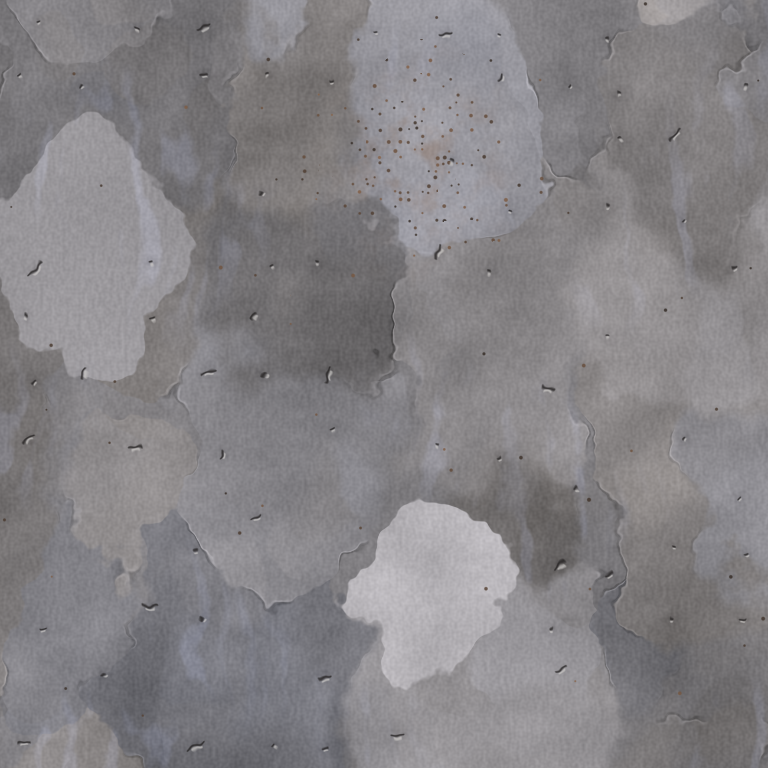
This texture is drawn by a WebGL 1 fragment shader. Its source:

```glsl
precision highp float;
// Weathered grey sheet metal: ragged flaking patches, vertical streaks, dents, pits and rust flecks.
uniform vec2 u_resolution;

const float BASE_TONE = 0.488;
const vec3 TINT = vec3(1.0, 0.984, 1.008);
const vec3 WARM_SHIFT = vec3(0.016, 0.002, -0.024);
const vec3 STREAK_COLOR = vec3(0.050, 0.056, 0.078);
const vec3 PIT_COLOR = vec3(0.15, 0.14, 0.14);
const vec3 GLINT_COLOR = vec3(0.80, 0.79, 0.78);
const vec3 RUST_DARK = vec3(0.20, 0.17, 0.15);
const vec3 RUST_LIGHT = vec3(0.53, 0.39, 0.29);
const vec2 RUST_CENTER = vec2(0.54, 0.79);
const float RUST_SPREAD = 0.008;
const float PIT_GRID = 13.0;
const float FLECK_GRID = 110.0;
// Exposed metal: centre, radius, tone
const vec4 BARE_PATCH = vec4(0.56, 0.23, 0.100, 0.71);
const vec4 PALE_PATCH = vec4(0.12, 0.66, 0.125, 0.615);
const vec2 PATCH_STRETCH = vec2(1.15, 0.85);

vec2 hash2(vec2 p) {
  vec3 q = fract(p.xyx * vec3(0.1031, 0.1030, 0.0973));
  q += dot(q, q.yzx + 33.33);
  return fract((q.xx + q.yz) * q.zy);
}

float corner(vec2 cell, vec2 offset) {
  float angle = 6.2832 * hash2(cell).x;
  return dot(vec2(cos(angle), sin(angle)), offset);
}

float gradientNoise(vec2 p) {
  vec2 i = floor(p), f = fract(p), e = vec2(1.0, 0.0);
  vec2 u = f * f * f * (f * (f * 6.0 - 15.0) + 10.0);
  return mix(mix(corner(i, f), corner(i + e, f - e), u.x),
             mix(corner(i + e.yx, f - e.yx), corner(i + 1.0, f - 1.0), u.x), u.y);
}

float fbm(vec2 p) {
  float sum = 0.0, amp = 0.5;
  for (int k = 0; k < 5; k++) {
    sum += amp * gradientNoise(p);
    p = p * 2.03 + 17.3;
    amp *= 0.5;
  }
  return sum;
}

float inside(float d, float soft) { return 1.0 - smoothstep(-soft, soft, d); }
float band(float d, float width) { return exp(-d * d / (width * width)); }

// Overlapping blobs on a jittered grid; returns tone, warmth and edge lip
vec3 patches(vec2 p, vec2 warped, float grid, float soft, float seed) {
  vec3 result = vec3(0.0);
  vec2 cell = floor(p * grid);
  for (int j = -1; j <= 1; j++) {
    for (int i = -1; i <= 1; i++) {
      vec2 id = cell + vec2(float(i), float(j));
      vec2 place = hash2(id + seed), look = hash2(id + seed + 57.0);
      vec2 center = (id + 0.5 + (place - 0.5) * 0.5) / grid;
      float radius = (0.30 + 0.48 * look.x) / grid;
      float d = length((warped - center) * PATCH_STRETCH) - radius;
      float lip = band(d + 0.002, 0.002) - 1.3 * band(d - 0.002, 0.0025);
      vec2 paint = vec2(mix(-0.075, 0.105, look.y), place.x * 2.0 - 1.0);
      float cover = inside(d, soft);
      result.xy = mix(result.xy, paint, cover * 0.9);
      result.z = result.z * (1.0 - cover) + lip;
    }
  }
  return result;
}

float singlePatch(vec2 warped, vec4 shape) {
  return inside(length((warped - shape.xy) * PATCH_STRETCH) - shape.z, 0.0025);
}

// Short slanted nicks: x dark cut, y bright glint, z soft dimple
vec3 pits(vec2 p) {
  vec2 cell = floor(p * PIT_GRID);
  vec2 place = hash2(cell + 211.0), look = hash2(cell + 307.0);
  vec2 q = p - (cell + 0.5 + (place - 0.5) * 0.5) / PIT_GRID;
  float dimple = exp(-dot(q, q) / 0.00008);
  float angle = mix(-0.3, 1.3, look.x);
  q = mat2(cos(angle), -sin(angle), sin(angle), cos(angle)) * q;
  q.y += 0.005 * gradientNoise(p * 90.0);
  float reach = mix(0.0008, 0.012, look.y * look.y * look.y);
  float cut = length(vec2(max(abs(q.x) - reach, 0.0), q.y)) - 0.0014;
  float glint = length(vec2(max(abs(q.x) - reach * 0.5, 0.0), q.y + 0.0036)) - 0.0014;
  float present = step(hash2(cell + 401.0).x, 0.42);
  return present * vec3(inside(cut, 0.0015), inside(glint, 0.0015), dimple);
}

void main() {
  vec2 p = gl_FragCoord.xy / u_resolution.y;
  vec2 warp = vec2(fbm(p * 5.0), fbm(p * 5.0 + 31.0));
  vec2 warped = p + warp * 0.20;

  // Broad stains and shallow dents
  float cloud = fbm(p * 2.6 + 8.0);
  float relief = fbm(p * 4.0 + 63.0) - fbm(p * 4.0 + vec2(62.93, 63.09));
  float tone = BASE_TONE + 0.22 * cloud + 0.20 * relief;

  // Patches, crisp in some places and faded in others
  float wear = smoothstep(-0.15, 0.25, gradientNoise(p * 4.0 + 90.0));
  float soft = mix(0.0025, 0.022, wear);
  vec3 large = patches(p, warped, 4.0, soft, 11.0);
  vec3 small = patches(p, p + warp * 0.09, 9.0, soft * 0.7, 143.0);
  float smallMask = smoothstep(-0.05, 0.2, gradientNoise(p * 5.0 + 40.0));
  tone += large.x + 0.45 * small.x * smallMask;
  float chipped = (1.0 - wear) * smoothstep(0.0, 0.3, gradientNoise(p * 13.0 + 5.0));
  tone += 0.10 * chipped * clamp(large.z, -1.0, 0.8);

  // Exposed pale metal
  float pale = singlePatch(warped, PALE_PATCH);
  float bare = singlePatch(warped, BARE_PATCH);
  tone = mix(tone, PALE_PATCH.w + 0.12 * cloud, pale * 0.9);
  tone = mix(tone, BARE_PATCH.w + 0.15 * fbm(p * 9.0), bare);
  float warmth = (large.y + 0.4 * small.y * smallMask) * (1.0 - max(pale, bare));
  vec3 color = tone * TINT + warmth * WARM_SHIFT * 0.7;

  // Bluish vertical streaks and fine brushed grain
  float streak = smoothstep(0.05, 0.38, gradientNoise(p * vec2(42.0, 8.0) + warp * 3.0));
  float streakMask = smoothstep(-0.02, 0.3, gradientNoise(p * 3.5 + 120.0));
  color += STREAK_COLOR * streak * streakMask * (1.0 - bare);
  color += 0.040 * gradientNoise(p * vec2(210.0, 75.0)) + 0.042 * gradientNoise(p * 235.0 + 9.0);

  // Rust stain and flecks
  vec2 toRust = p - RUST_CENTER + warp * 0.08;
  float density = exp(-dot(toRust, toRust) / RUST_SPREAD);
  float stain = density * smoothstep(0.0, 0.5, fbm(p * 24.0) + 0.1);
  color = mix(color, RUST_LIGHT, 0.35 * stain);
  vec2 cell = floor(p * FLECK_GRID);
  vec2 place = hash2(cell + 503.0), look = hash2(cell + 607.0);
  float fleck = length(fract(p * FLECK_GRID) - 0.5 - (place - 0.5) * 0.4);
  float fleckMask = inside(fleck - mix(0.12, 0.28, look.x), 0.12);
  fleckMask *= step(hash2(cell + 701.0).x, 0.35 * density + 0.003);
  color = mix(color, mix(RUST_DARK, RUST_LIGHT, look.y), 0.85 * fleckMask);

  // Nicks with a lit lower rim
  vec3 pit = pits(p);
  color -= 0.035 * pit.z;
  color = mix(color, GLINT_COLOR, 0.7 * pit.y);
  color = mix(color, PIT_COLOR, 0.8 * pit.x);

  gl_FragColor = vec4(clamp(color, 0.0, 1.0), 1.0);
}
```
